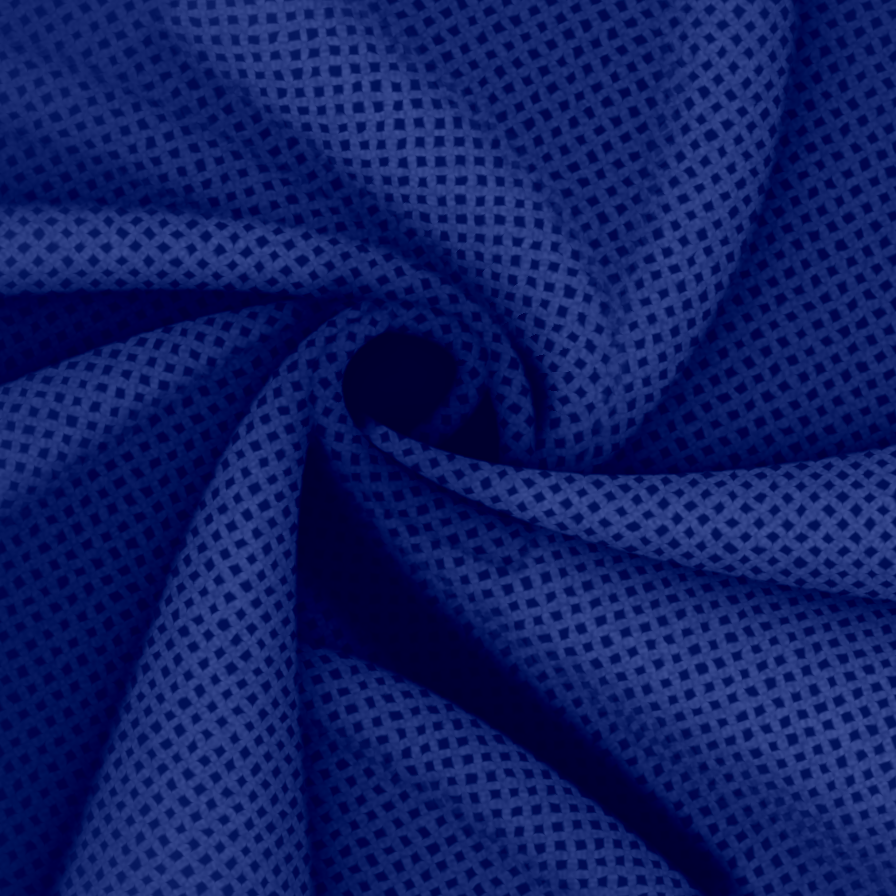
This texture is drawn by a Shadertoy shader. Its source:

```glsl
// Blue mesh fabric twisted into a spiral of soft folds.
#define CELL 0.031
#define HOLE_DEPTH 0.48
#define FIBRE 0.24
#define WOBBLE 0.14
#define SHADOW 0.55
#define SHADOW_REACH 0.035
#define STEPS 22
#define GAIN 1.08

float hash(vec2 p) {
    vec3 q = fract(vec3(p.xyx) * 0.1031);
    q += dot(q, q.yzx + 33.33);
    return fract((q.x + q.y) * q.z);
}

float noise(vec2 p) {
    vec2 i = floor(p), f = fract(p);
    f = f * f * (3.0 - 2.0 * f);
    return mix(mix(hash(i), hash(i + vec2(1, 0)), f.x),
               mix(hash(i + vec2(0, 1)), hash(i + vec2(1, 1)), f.x), f.y);
}

vec2 bezier(vec2 a, vec2 b, vec2 c, vec2 d, float t) {
    float u = 1.0 - t;
    return u * u * u * a + 3.0 * u * u * t * b + 3.0 * u * t * t * c + t * t * t * d;
}

// Staggered diamond holes between ribbed yarns, applied to a light level
float weave(vec2 q, vec2 p, float light) {
    q = q / CELL + WOBBLE * (vec2(noise(p * 90.0), noise(p * 90.0 + 40.0)) - 0.5);
    vec2 f = abs(fract(vec2(q.x + q.y, q.x - q.y)) - 0.5);
    float hole = 1.0 - smoothstep(0.16, 0.35, max(f.x, f.y));
    float blur = smoothstep(0.4, 0.85, length(p - vec2(0.62, 0.48)));
    float focus = mix(1.0, 0.5, blur);
    float rib = cos(18.85 * (f.x > f.y ? q.x - q.y : q.x + q.y));
    float fibre = noise(p * 230.0) - 0.5 + 0.2 * rib;
    float yarn = 1.0 + 0.12 * focus + FIBRE * fibre * focus;
    return light * mix(yarn, 1.0 - HOLE_DEPTH, hole * focus);
}

// Strip of cloth along a curve. widths: start, middle, end;
// tone: left edge, crest, right edge; soft: left and right edge fade
void fold(inout float v, vec2 p, vec2 a, vec2 b, vec2 c, vec2 d,
          vec3 widths, vec3 tone, vec2 soft) {
    float best = 1e3, t = 0.0, along = 0.0, run = 0.0, side = 1.0;
    vec2 start = a;
    for (int i = 1; i <= STEPS; i++) {
        vec2 end = bezier(a, b, c, d, float(i) / float(STEPS));
        vec2 e = end - start, r = p - start;
        float h = clamp(dot(r, e) / dot(e, e), 0.0, 1.0);
        float dist = length(r - e * h), len = length(e);
        if (dist < best) {
            best = dist;
            t = (float(i) - 1.0 + h) / float(STEPS);
            along = run + h * len;
            side = e.x * r.y - e.y * r.x < 0.0 ? -1.0 : 1.0;
        }
        run += len;
        start = end;
    }
    float w = mix(mix(widths.x, widths.y, t), mix(widths.y, widths.z, t), t);
    float s = best / w;
    float fade = max(side > 0.0 ? soft.x : soft.y, 0.004 / w);
    float ends = smoothstep(0.0, 0.03, t) * (1.0 - smoothstep(0.92, 1.0, t));
    float cover = ends * (1.0 - smoothstep(1.0 - min(fade, 1.0), 1.0, s));
    float edge = side > 0.0 ? tone.x : tone.z;
    float light = mix(tone.y, edge, min(s * s, 1.0));
    vec2 cloth = vec2(along, side * best * (1.0 + 0.25 * min(s * s, 1.0)));
    float shade = ends * SHADOW * exp(-max(best - w, 0.0) / SHADOW_REACH);
    v *= 1.0 - shade * (1.0 - smoothstep(0.05, 0.6, fade));
    v = mix(v, weave(cloth, p, light), cover);
}

// Deep navy to lit royal blue
vec3 palette(float v) {
    float blue = mix(0.17, 0.6, clamp(v, 0.0, 1.0));
    return vec3(max(blue - 0.345, 0.0), max(blue - 0.275, 0.0), blue);
}

void mainImage(out vec4 fragColor, in vec2 fragCoord) {
    vec2 p = fragCoord / iResolution.xy;

    // Cloth lying behind the folds
    float ground = mix(0.38, 0.52, smoothstep(0.0, 0.6, p.x));
    ground += 0.14 * smoothstep(0.6, 0.95, p.y) * (1.0 - smoothstep(0.2, 0.5, p.x));
    float v = weave(p * mat2(0.96, -0.28, 0.28, 0.96), p, ground);

    // Upper folds: soft left band, right ridge, main ridge
    fold(v, p, vec2(-0.08, 0.93), vec2(0.12, 0.88), vec2(0.30, 0.78), vec2(0.46, 0.68),
         vec3(0.07, 0.07, 0.04), vec3(0.40, 0.58, 0.36), vec2(0.6));
    fold(v, p, vec2(0.81, 1.05), vec2(0.81, 0.80), vec2(0.75, 0.62), vec2(0.59, 0.45),
         vec3(0.09, 0.08, 0.04), vec3(0.46, 0.66, 0.56), vec2(0.2, 0.8));
    fold(v, p, vec2(0.22, 1.05), vec2(0.45, 0.85), vec2(0.84, 0.60), vec2(0.54, 0.435),
         vec3(0.11, 0.10, 0.03), vec3(0.50, 0.70, 0.54), vec2(0.7, 0.4));

    // Hollow of the spiral
    float hollow = length((p - vec2(0.482, 0.551)) / vec2(0.14, 0.098));
    v = mix(v, 0.09, 1.0 - smoothstep(0.82, 1.04, hollow));

    // Left folds, the second one winding into the hollow
    fold(v, p, vec2(-0.04, 0.46), vec2(0.10, 0.54), vec2(0.20, 0.61), vec2(0.36, 0.66),
         vec3(0.09, 0.06, 0.012), vec3(0.54, 0.62, 0.22), vec2(0.1, 0.8));
    fold(v, p, vec2(-0.05, 0.72), vec2(0.35, 0.74), vec2(0.63, 0.70), vec2(0.57, 0.445),
         vec3(0.06, 0.035, 0.02), vec3(0.50, 0.68, 0.30), vec2(0.35, 0.15));
    fold(v, p, vec2(0.36, 0.645), vec2(0.56, 0.67), vec2(0.58, 0.56), vec2(0.43, 0.485),
         vec3(0.02, 0.026, 0.016), vec3(0.26, 0.52, 0.16), vec2(0.3));

    // Dark valley, lower fold and tall left fold
    fold(v, p, vec2(0.31, 0.50), vec2(0.38, 0.30), vec2(0.58, 0.22), vec2(0.84, -0.05),
         vec3(0.07, 0.075, 0.05), vec3(0.13, 0.08, 0.13), vec2(0.6));
    fold(v, p, vec2(0.26, 0.25), vec2(0.43, 0.22), vec2(0.57, 0.11), vec2(0.77, -0.07),
         vec3(0.05, 0.07, 0.07), vec3(0.40, 0.60, 0.26), vec2(0.15, 0.8));
    fold(v, p, vec2(0.20, -0.05), vec2(0.25, 0.30), vec2(0.27, 0.60), vec2(0.43, 0.66),
         vec3(0.165, 0.036, 0.014), vec3(0.48, 0.67, 0.40), vec2(0.18, 0.1));

    // Lower right sweep, rim of the hollow and right fold
    fold(v, p, vec2(1.08, 0.12), vec2(0.78, 0.26), vec2(0.52, 0.35), vec2(0.36, 0.51),
         vec3(0.21, 0.11, 0.02), vec3(0.28, 0.71, 0.58), vec2(0.7, 0.06));
    fold(v, p, vec2(0.60, 0.38), vec2(0.32, 0.46), vec2(0.31, 0.62), vec2(0.45, 0.65),
         vec3(0.03, 0.026, 0.014), vec3(0.28, 0.60, 0.46), vec2(0.4, 0.15));
    fold(v, p, vec2(1.08, 0.42), vec2(0.80, 0.40), vec2(0.52, 0.43), vec2(0.395, 0.535),
         vec3(0.105, 0.025, 0.012), vec3(0.48, 0.70, 0.54), vec2(0.07));

    // Less light reaches the heart of the spiral
    v *= mix(0.72, 1.0, smoothstep(0.06, 0.2, length(p - vec2(0.45, 0.55))));

    fragColor = vec4(palette(v * GAIN), 1.0);
}
```
